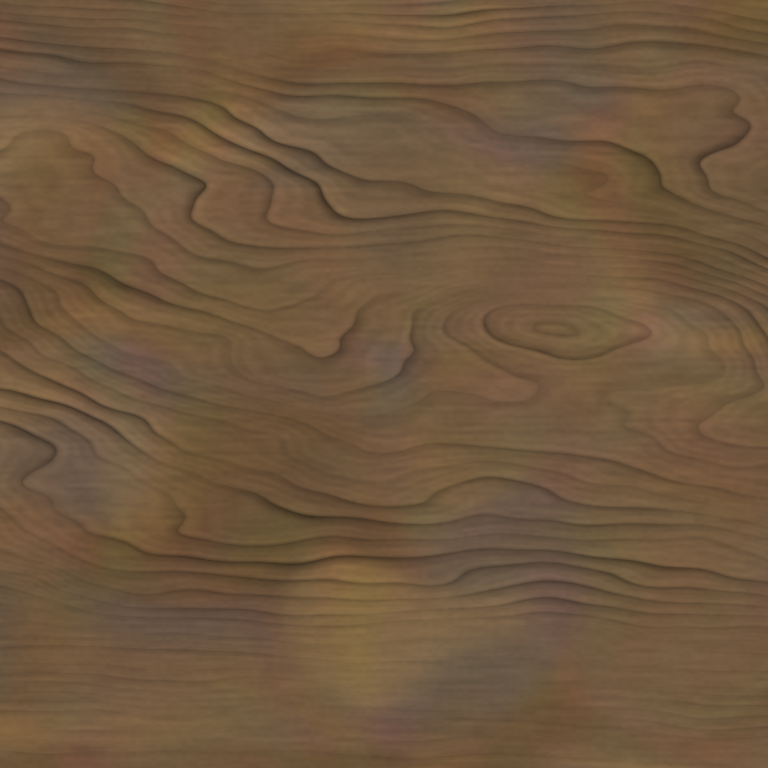
A three.js fragment shader for this texture:

```glsl
varying vec2 vUv;

#define BROWN vec3(0.445, 0.350, 0.250)
#define UMBER vec3(0.405, 0.312, 0.212)
#define GOLD vec3(0.550, 0.432, 0.282)
#define SLATE vec3(0.400, 0.335, 0.280)
#define RUST vec3(0.470, 0.340, 0.230)
#define HEART_Y 0.58
#define HEART_SIZE 0.27
#define LEAN 0.34
#define LINE_WIDTH 0.0080
#define LINE_DARK 0.36
#define LINE_LIGHT 0.17
#define FIBRE 0.075

float hash(vec2 p) {
  p = fract(p * vec2(0.1031, 0.1137));
  p += dot(p, p.yx + 33.33);
  return fract((p.x + p.y) * p.x * 17.0);
}

float valueNoise(vec2 p) {
  vec2 i = floor(p), f = fract(p);
  f = f * f * (3.0 - 2.0 * f);
  float low = mix(hash(i), hash(i + vec2(1.0, 0.0)), f.x);
  float high = mix(hash(i + vec2(0.0, 1.0)), hash(i + 1.0), f.x);
  return mix(low, high, f.y);
}

// Layered plane waves in spread directions, about unit variance
float waves(vec2 p, float seed) {
  float sum = 0.0;
  for (int i = 0; i < 7; i++) {
    float k = float(i);
    float angle = k * 2.4 + seed;
    vec2 dir = vec2(cos(angle), sin(angle));
    sum += sin(dot(p, dir) * (0.7 + 0.13 * k) + seed * (3.1 + k * 1.7));
  }
  return sum * 0.535;
}

// Growth ring height: long arches at the heart, tight lines toward the edges
float ringField(vec2 p) {
  float t = p.y - HEART_Y;
  float heart = exp(-t * t / (HEART_SIZE * HEART_SIZE));
  t += LEAN * (p.x - 0.5) * heart;
  float h = 20.0 * t + 85.0 * t * t * t;
  h += 1.7 * mix(0.3, 1.0, heart) * waves(p * vec2(5.5, 19.0), 1.3);
  h += 0.28 * waves(p * vec2(19.0, 52.0), 4.7);
  return h + 0.06 * waves(p * vec2(55.0, 125.0), 2.9);
}

// Broad stains of warm and cool tone
vec3 stainedWood(vec2 p) {
  vec2 q = p + 0.03 * vec2(waves(p * 15.0, 0.4), waves(p * 17.0, 2.2));
  vec2 glow = (p - vec2(0.05, 0.80)) / vec2(0.35, 0.12);
  float gold = waves(q * vec2(9.0, 24.0), 5.1) + 1.8 * exp(-dot(glow, glow));
  vec3 col = mix(BROWN, UMBER, smoothstep(-0.4, 1.6, waves(q * vec2(8.0, 21.0), 3.3)));
  col = mix(col, SLATE, 0.8 * smoothstep(-0.1, 1.7, waves(q * vec2(14.0, 20.0), 6.4)));
  col = mix(col, RUST, 0.5 * smoothstep(0.4, 2.0, waves(q * vec2(20.0, 26.0), 0.9)));
  col = mix(col, GOLD, 0.6 * smoothstep(0.4, 2.4, gold));
  vec3 tint = vec3(waves(q * 41.0, 1.9), waves(q * 37.0, 4.1), waves(q * 33.0, 5.7));
  return col + 0.006 * tint;
}

void main() {
  vec2 p = vUv;

  // Distance to the nearest ring line, measured across the canvas
  float e = 0.001;
  float h = ringField(p);
  vec2 slope = vec2(ringField(p + vec2(e, 0.0)) - h, ringField(p + vec2(0.0, e)) - h) / e;
  float steep = max(length(slope), 8.0);
  float above = fract(h) / steep;
  float below = (1.0 - fract(h)) / steep;

  // Each line fades softly below and ends sharply above, with a pale band
  float dark = max(exp(-below / LINE_WIDTH), exp(-above / (0.35 * LINE_WIDTH)));
  float pale = exp(-above / (1.6 * LINE_WIDTH)) * (1.0 - exp(-above / (0.4 * LINE_WIDTH)));
  float strength = mix(0.25, 1.0, hash(vec2(floor(h + 0.5) + 70.0, 13.0)));
  strength *= mix(0.35, 1.0, smoothstep(0.05, 0.32, p.y));
  strength *= clamp(0.8 + 0.35 * waves(p * vec2(12.0, 30.0), 2.6), 0.1, 1.4);
  strength *= 1.0 - 0.4 * smoothstep(40.0, 100.0, steep);

  // Faint inner rings follow the main ones
  float inner = sin(19.0 * h + waves(p * vec2(14.0, 40.0), 3.7));
  inner *= 1.0 - smoothstep(25.0, 75.0, steep);

  // Fine fibres along the grain and soft speckle
  float fibre = valueNoise(p * vec2(18.0, 190.0) + 5.0) - 0.5;
  fibre += 0.6 * (valueNoise(p * vec2(45.0, 110.0) + 90.0) - 0.5);
  fibre += 0.6 * (valueNoise(p * vec2(150.0, 250.0) + 40.0) - 0.5);

  vec3 col = stainedWood(p);
  col *= 1.02 - LINE_DARK * strength * dark + LINE_LIGHT * strength * pale;
  col *= 1.0 + FIBRE * fibre + 0.022 * inner;
  gl_FragColor = vec4(clamp(col, 0.0, 1.0), 1.0);
}
```
